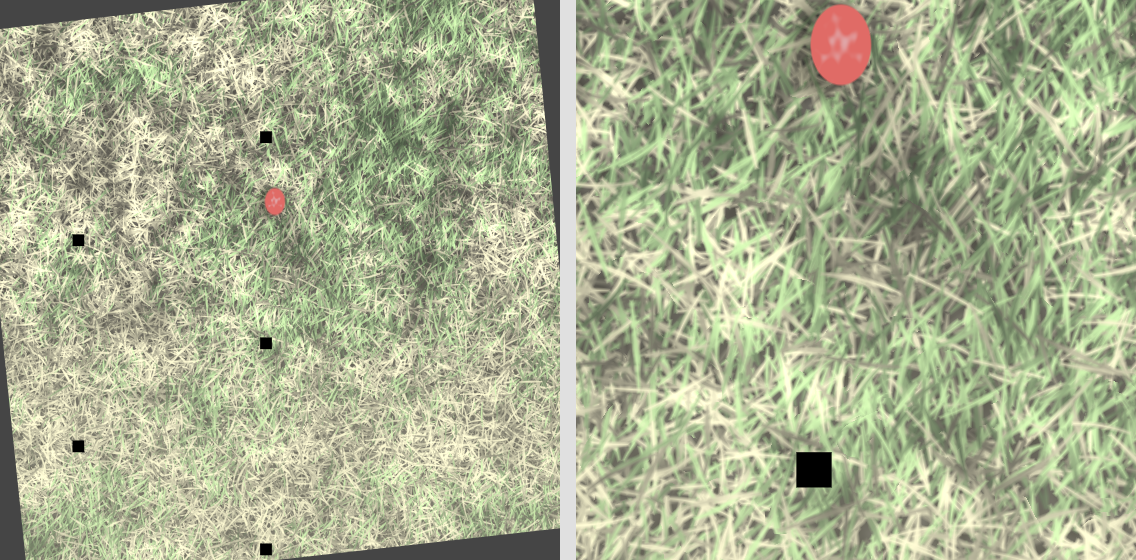
Left: the whole. Right: its middle third, enlarged.
A WebGL 2 fragment shader for this texture:

```glsl
#version 300 es
precision highp float;
// Worn lawn seen from above: dry straw mixed with patches of green grass.
// Layers of jittered blade strokes cover dark soil; gradient noise steers the
// patches and shade. A red disc, square markers and a grey frame lie on top.
uniform vec2 u_resolution;
out vec4 fragColor;

const int LAYERS = 13;
const vec3 SOIL = vec3(0.36, 0.35, 0.32);
const vec3 STRAW_DARK = vec3(0.42, 0.41, 0.37);
const vec3 STRAW_LIGHT = vec3(1.0, 0.98, 0.83);
const vec3 GREEN_DARK = vec3(0.37, 0.44, 0.34);
const vec3 GREEN_LIGHT = vec3(0.80, 0.95, 0.68);
const vec3 FRAME = vec3(0.27);
const vec3 DISC_RED = vec3(0.88, 0.42, 0.40);
const vec3 DISC_PALE = vec3(0.88, 0.68, 0.69);

vec4 hash4(vec2 p) {
  vec4 q = fract(p.xyxy * vec4(0.1031, 0.1030, 0.0973, 0.1099));
  q += dot(q, q.wzxy + 33.33);
  return fract((q.xxyz + q.yzzw) * q.zywx);
}

float gradientNoise(vec2 p) {
  vec2 cell = floor(p), f = fract(p);
  vec2 s = f * f * f * (f * (f * 6.0 - 15.0) + 10.0);
  vec4 corners;
  for (int i = 0; i < 4; i++) {
    vec2 corner = vec2(i & 1, i >> 1);
    vec2 slope = hash4(cell + corner + 71.0).xy * 2.0 - 1.0;
    corners[i] = dot(slope, f - corner);
  }
  return mix(mix(corners.x, corners.y, s.x), mix(corners.z, corners.w, s.x), s.y);
}

float fbm(vec2 p) {
  float sum = 0.0, gain = 1.0;
  for (int i = 0; i < 3; i++) {
    sum += gain * gradientNoise(p);
    p = p * 2.1 + 13.7;
    gain *= 0.6;
  }
  return sum;
}

// Coverage of a shape from its signed distance
float fill(float d, float soft) {
  return clamp(0.5 - d / soft, 0.0, 1.0);
}

// Signed distance to the line a-b, positive on its right side
float sideOf(vec2 p, vec2 a, vec2 b) {
  vec2 dir = normalize(b - a);
  return dot(p - a, vec2(dir.y, -dir.x));
}

// Share of green blades: a slanted band, lower corners and loose patches
float greenShare(vec2 p) {
  float offset = (p.x - 0.42 - 0.36 * p.y) / 0.21;
  float band = exp(-offset * offset) * smoothstep(0.22, 0.42, p.y);
  float corners = smoothstep(0.25, 0.05, p.y) * smoothstep(0.1, 0.45, abs(p.x - 0.55));
  return clamp(0.16 + 0.58 * band + 0.35 * corners + 0.85 * fbm(p * 6.5), 0.03, 0.92);
}

// Paints one layer of tapered blades over the colour below
vec3 bladeLayer(vec3 below, vec2 p, float layer, float green, float shade, float soft) {
  float depth = layer / float(LAYERS - 1);
  float size = 0.016 + 0.020 * depth * depth * depth;
  vec2 q = p / size + layer * vec2(7.31, 3.77);
  vec3 color = below;
  for (int i = 0; i < 9; i++) {
    vec2 cell = floor(q) + vec2(i % 3 - 1, i / 3 - 1);
    vec4 place = hash4(cell + layer * 37.0);
    vec4 look = hash4(cell + layer * 53.0 + 211.0);
    bool isGreen = look.x < green;
    float angle = isGreen ? 1.30 + 1.7 * (place.z - 0.5) : 3.14159 * place.z;
    vec2 dir = vec2(cos(angle), sin(angle));
    vec2 r = (q - cell - place.xy) * size;
    float halfLength = size * mix(0.4, 0.9, place.w);
    float along = dot(r, dir);
    float bend = (look.z - 0.5) * 0.25 * along * along / halfLength;
    float across = abs(dot(r, vec2(-dir.y, dir.x)) - bend);
    float taper = 1.0 - 0.6 * abs(along) / halfLength;
    float d = max(across - mix(0.0011, 0.0021, look.w) * taper, abs(along) - halfLength);
    float tone = clamp(1.15 * look.y - 0.14 + 0.25 * depth + shade, 0.0, 1.0);
    vec3 tint = isGreen ? mix(GREEN_DARK, GREEN_LIGHT, tone) : mix(STRAW_DARK, STRAW_LIGHT, tone);
    color = mix(color, tint, 0.88 * fill(d, soft));
  }
  return color;
}

void main() {
  vec2 p = gl_FragCoord.xy / u_resolution;
  float pixel = 1.0 / min(u_resolution.x, u_resolution.y);

  // Broad light and shade, deeper toward the top and under the green
  float green = greenShare(p);
  float top = smoothstep(0.15, 0.65, p.y);
  float shade = mix(0.35, 0.65, top) * fbm(p * 18.0 + 5.0) + 0.35 * fbm(p * 6.0 + 31.0);
  shade += mix(0.14, -0.01, top) - 0.10 * (green - 0.3);

  // Grass over soil
  vec3 color = SOIL + 0.12 * gradientNoise(p * 90.0);
  for (int i = 0; i < LAYERS; i++)
    color = bladeLayer(color, p, float(i), green, shade, max(pixel, 0.0023));
  color *= 1.0 + 0.32 * clamp(shade, -0.8, 0.4);
  color = mix(color, vec3(0.82, 0.82, 0.68), 0.22 * (1.0 - top));

  // Red disc with a pale smudge and a soft shadow
  vec2 r = (p - vec2(0.491, 0.640)) / vec2(0.018, 0.024);
  color *= 1.0 - 0.4 * smoothstep(1.8, 0.7, length(r + vec2(0.5, 0.1)));
  float smudge = smoothstep(0.0, 0.5, gradientNoise(r * 2.5) + 0.25 - 0.5 * length(r));
  color = mix(color, mix(DISC_RED, DISC_PALE, smudge), fill((length(r) - 1.0) * 0.02, 2.0 * pixel));

  // Square markers, alternating between two columns
  for (int i = 0; i < 5; i++) {
    vec2 center = vec2(i % 2 == 0 ? 0.475 : 0.14, 0.755 - 0.184 * float(i));
    vec2 box = abs(p - center) - 0.0105;
    color *= 1.0 - fill(max(box.x, box.y), pixel);
  }

  // Grey frame outside the slanted outline
  float outside = sideOf(p, vec2(0.45, 1.0), vec2(0.0, 0.948));
  outside = max(outside, sideOf(p, vec2(0.0, 0.44), vec2(0.046, 0.0)));
  outside = max(outside, sideOf(p, vec2(0.53, 0.004), vec2(0.994, 0.056)));
  outside = max(outside, sideOf(p, vec2(0.997, 0.544), vec2(0.953, 1.0)));
  fragColor = vec4(mix(FRAME, color, fill(outside, pixel)), 1.0);
}
```
